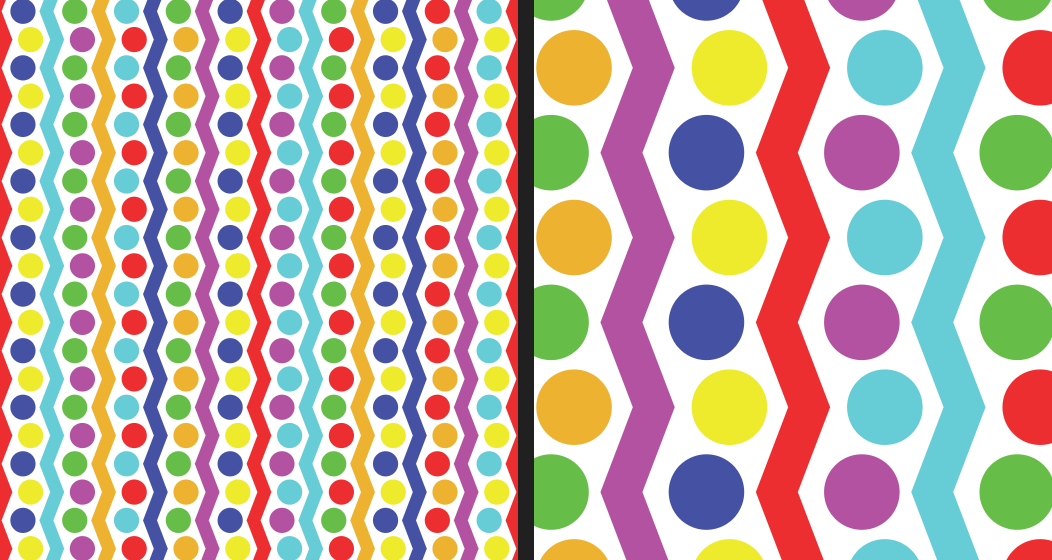
Left, the full canvas; right, a detail of the centre.
A Shadertoy shader for this pattern:

```glsl
// Ten columns of paired coloured dots on white, separated by zigzag bands.
// Space is folded into one cell per column and row; distance functions give
// each shape, and the column index and row parity choose its colour.

const float COLUMNS = 10.0;     // columns across the canvas; one column = one unit
const float ROW_STEP = 0.546;   // height from one dot row to the next
const float FIRST_ROW = 0.218;  // depth of the first row below the top edge
const float DOT_RADIUS = 0.243;
const float DOT_CENTER = 0.517; // mean dot position inside a column
const float DOT_SWAY = 0.074;   // sideways shift of alternate rows
const float BAND_HALF = 0.135;  // horizontal half width of a band
const float BAND_SWAY = 0.104;  // zigzag amplitude

const int NAVY = 0, CYAN = 1, GREEN = 2, PURPLE = 3, RED = 4, ORANGE = 5, YELLOW = 6;

const vec3 PALETTE[7] = vec3[7](
    vec3(0.27, 0.32, 0.64), vec3(0.40, 0.80, 0.84), vec3(0.40, 0.74, 0.28),
    vec3(0.70, 0.32, 0.63), vec3(0.93, 0.18, 0.19), vec3(0.93, 0.70, 0.19),
    vec3(0.93, 0.92, 0.17));

// Colour cycles from left to right
const int BAND_INKS[5] = int[5](RED, CYAN, ORANGE, NAVY, PURPLE);
const int EVEN_DOTS[10] = int[10](NAVY, GREEN, CYAN, GREEN, NAVY,
                                  PURPLE, GREEN, NAVY, RED, CYAN);
const int ODD_DOTS[10] = int[10](YELLOW, PURPLE, RED, ORANGE, YELLOW,
                                 CYAN, RED, YELLOW, ORANGE, YELLOW);

float coverage(float dist, float pixel) {
    return clamp(0.5 - dist / pixel, 0.0, 1.0);
}

// Triangle wave: -1 on even rows, +1 on odd rows
float zigzag(float row) {
    return 1.0 - 2.0 * abs(mod(row, 2.0) - 1.0);
}

// Distance to a zigzag band centred on x = 0
float bandDistance(float x, float row, float sway, float halfWidth) {
    float slope = 2.0 * sway / ROW_STEP;
    return (abs(x - sway * zigzag(row)) - halfWidth) / sqrt(1.0 + slope * slope);
}

// Distance to the dot of the nearest row in a column
float dotDistance(float x, float row, float radius) {
    float nearest = floor(row + 0.5);
    float center = DOT_CENTER + DOT_SWAY * zigzag(nearest);
    return length(vec2(x - center, (row - nearest) * ROW_STEP)) - radius;
}

vec3 bandColor(float index) {
    return PALETTE[BAND_INKS[int(mod(index, 5.0))]];
}

vec3 dotColor(float column, float row) {
    int i = int(mod(column, COLUMNS));
    bool isOdd = mod(floor(row + 0.5), 2.0) > 0.5;
    return PALETTE[isOdd ? ODD_DOTS[i] : EVEN_DOTS[i]];
}

void mainImage(out vec4 fragColor, in vec2 fragCoord) {
    // Column units, measured from the top left corner
    float pixel = COLUMNS / iResolution.x;
    vec2 p = vec2(fragCoord.x, iResolution.y - fragCoord.y) * pixel;
    float row = (p.y - FIRST_ROW) / ROW_STEP;
    float column = floor(p.x);
    float band = floor(p.x + 0.5);

    vec3 color = vec3(1.0);

    // Zigzag bands sit on the column borders
    float bandDist = bandDistance(p.x - band, row, BAND_SWAY, BAND_HALF);
    color = mix(color, bandColor(band), coverage(bandDist, pixel));

    // Dots sit inside the columns
    float dotDist = dotDistance(p.x - column, row, DOT_RADIUS);
    color = mix(color, dotColor(column, row), coverage(dotDist, pixel));

    fragColor = vec4(color, 1.0);
}
```
